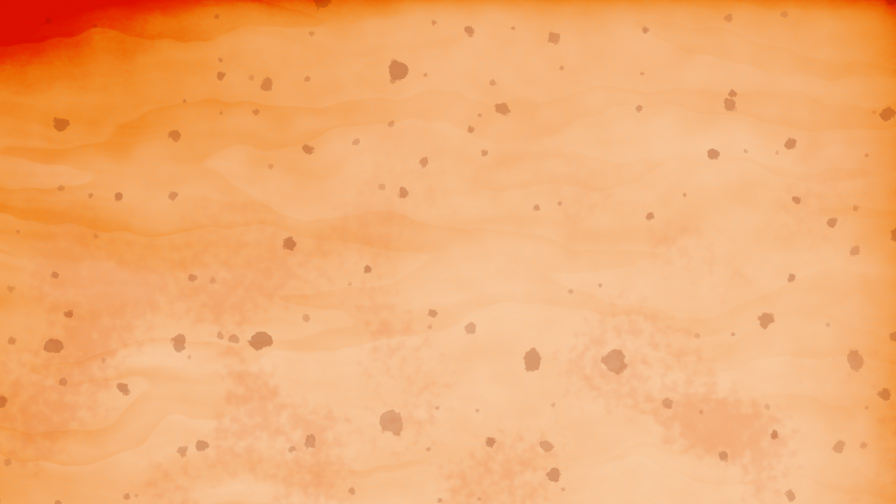
Reproduce this texture procedurally as a Shadertoy shader.

```glsl
// Aged orange paper with scorched edges, horizontal wash streaks and brown speckles.

const vec3 SPOT_TINT = vec3(0.86, 0.75, 0.68);
const vec3 BLUSH_TINT = vec3(0.985, 0.91, 0.86);

// Paper tones from palest to most scorched
const vec3 TONES[8] = vec3[8](
    vec3(0.98, 0.83, 0.69), vec3(0.97, 0.77, 0.59),
    vec3(0.96, 0.70, 0.47), vec3(0.95, 0.63, 0.33),
    vec3(0.94, 0.55, 0.17), vec3(0.92, 0.42, 0.02),
    vec3(0.90, 0.19, 0.00), vec3(0.86, 0.06, 0.00));

vec2 hash2(vec2 p) {
    vec3 q = fract(p.xyx * vec3(0.1031, 0.1030, 0.0973));
    q += dot(q, q.yzx + 33.33);
    return fract((q.xx + q.yz) * q.zy);
}

vec2 gradientAt(vec2 cell) {
    float angle = 6.2832 * hash2(cell + 71.0).x;
    return vec2(cos(angle), sin(angle));
}

float gradientNoise(vec2 p) {
    vec2 i = floor(p), f = fract(p);
    vec2 u = f * f * f * (f * (f * 6.0 - 15.0) + 10.0);
    vec2 e = vec2(1.0, 0.0);
    float low = mix(dot(gradientAt(i), f), dot(gradientAt(i + e), f - e), u.x);
    float high = mix(dot(gradientAt(i + e.yx), f - e.yx),
                     dot(gradientAt(i + 1.0), f - 1.0), u.x);
    return mix(low, high, u.y);
}

float fbm(vec2 p, int octaves) {
    float sum = 0.0, amplitude = 1.0;
    for (int i = 0; i < octaves; i++) {
        sum += amplitude * gradientNoise(p);
        p = mat2(1.6, 1.2, -1.2, 1.6) * p + 17.3;
        amplitude *= 0.5;
    }
    return sum;
}

vec3 paperTone(float level) {
    vec3 color = TONES[0];
    for (int i = 1; i < 8; i++)
        color = mix(color, TONES[i], clamp(level - float(i - 1), 0.0, 1.0));
    return color;
}

// Darkening towards the left, top, right and the upper left corner
float scorch(vec2 uv, float wobble) {
    vec2 toCorner = vec2(uv.x / 0.27, (1.0 - uv.y) / 0.15);
    float left = 2.3 * exp(-uv.x / 0.25) * mix(0.8, 1.0, uv.y);
    float top = 2.6 * exp(-(1.0 - uv.y) / (0.045 + 0.03 * wobble));
    float right = 2.2 * exp(-(1.0 - uv.x) / (0.055 + 0.03 * wobble));
    float corner = 2.6 * exp(-dot(toCorner, toCorner) * (0.8 - 0.5 * wobble));
    return left + top + right + corner + 0.75 * smoothstep(0.2, 1.0, uv.y);
}

// Long horizontal brush marks, sharper where the second layer crosses zero
float streaks(vec2 p, float wobble) {
    float broad = gradientNoise(vec2(p.x * 1.3 + 4.0, p.y * 8.0 + wobble));
    float fine = fbm(vec2(p.x * 2.5, p.y * 24.0 + 1.5 * wobble), 3);
    float edge = gradientNoise(vec2(p.x * 1.7 + 9.0, p.y * 11.0 + 0.8 * wobble));
    return 1.2 * broad + 0.45 * fine
         + 0.5 * smoothstep(0.12, 0.16, edge) * smoothstep(0.5, 0.12, edge);
}

// One ragged round drop in some cells of a square grid
float speckles(vec2 p, float cellSize, vec2 radii, float chance, float seed) {
    vec2 cell = floor(p / cellSize);
    vec2 pick = hash2(cell + seed);
    vec2 center = (cell + mix(vec2(0.22), vec2(0.78), hash2(cell + seed + 37.0))) * cellSize;
    float radius = mix(radii.x, radii.y, pick.y * pick.y);
    float ragged = radius * (0.6 * gradientNoise(p * 0.8 / radius)
                           + 0.25 * gradientNoise(p * 2.5 / radius));
    float dist = length(p - center) + ragged - radius;
    float strength = mix(0.55, 1.0, hash2(cell + seed + 91.0).x);
    return step(pick.x, chance) * strength * smoothstep(0.002, -0.003, dist);
}

void mainImage(out vec4 fragColor, in vec2 fragCoord) {
    vec2 uv = fragCoord / iResolution.xy;
    vec2 p = fragCoord / iResolution.y;
    float wobble = fbm(p * 2.6 + 3.0, 4);

    // Paper wash
    float streakGain = mix(1.0, 0.45, smoothstep(0.0, 0.7, uv.x));
    float level = 0.85 + scorch(uv, wobble) + streakGain * streaks(p, wobble);
    level += 0.35 * wobble + 0.22 * fbm(p * 18.0, 3);

    // Fibre grain
    float grain = gradientNoise(p * vec2(75.0, 130.0)) + 0.7 * gradientNoise(p * 140.0 + 8.0);
    vec3 color = paperTone(level + 0.22 * grain);
    color *= 1.0 + 0.018 * grain;

    // Faint pink mottling, mostly low on the sheet
    float blush = smoothstep(0.0, 0.5, fbm(p * 3.5 + 40.0, 2) + 0.35 * fbm(p * 45.0, 2));
    color *= mix(vec3(1.0), BLUSH_TINT, blush * smoothstep(0.9, 0.2, uv.y));

    // Brown drops in three sizes
    float spots = speckles(p, 0.23, vec2(0.013, 0.025), 0.42, 5.0);
    spots = max(spots, speckles(p + 0.07, 0.12, vec2(0.007, 0.013), 0.38, 23.0));
    spots = max(spots, 0.75 * speckles(p + 0.03, 0.085, vec2(0.004, 0.008), 0.25, 58.0));
    color *= mix(vec3(1.0), SPOT_TINT, spots);

    fragColor = vec4(clamp(color, 0.0, 1.0), 1.0);
}
```
